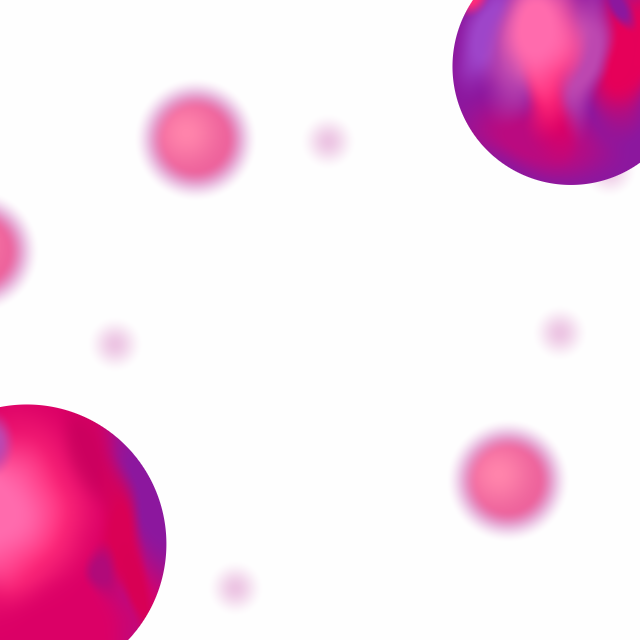
Write a Shadertoy shader that draws this background.

```glsl
const vec3 PAPER = vec3(0.997);
const vec3 PURPLE = vec3(0.55, 0.09, 0.62);
const vec3 VIOLET = vec3(0.62, 0.27, 0.79);
const vec3 ORCHID = vec3(0.74, 0.28, 0.69);
const vec3 MAGENTA = vec3(0.73, 0.04, 0.50);
const vec3 CRIMSON = vec3(0.86, 0.0, 0.40);
const vec3 RED = vec3(0.90, 0.0, 0.35);
const vec3 HOT_PINK = vec3(1.0, 0.17, 0.48);
const vec3 PINK = vec3(1.0, 0.42, 0.68);
const vec3 SOFT_PINK = vec3(1.0, 0.50, 0.66);
const vec3 SOFT_ROSE = vec3(0.93, 0.37, 0.60);
const vec3 SOFT_RIM = vec3(0.80, 0.42, 0.74);
const vec3 HAZE = vec3(0.92, 0.75, 0.88);

// Spheres: centre, radius
const vec3 UPPER_SPHERE = vec3(0.892, 0.896, 0.185);
const vec3 LOWER_SPHERE = vec3(0.042, 0.150, 0.218);
const float WARP_SCALE = 2.2;
const float WARP_AMOUNT = 0.12;

const vec2 ORBS[3] = vec2[3](
    vec2(0.306, 0.782), vec2(0.794, 0.249), vec2(-0.035, 0.607));
const vec2 SPECKS[5] = vec2[5](
    vec2(0.513, 0.779), vec2(0.180, 0.462), vec2(0.875, 0.480),
    vec2(0.368, 0.081), vec2(0.952, 0.735));
const float ORB_CORE = 0.047;
const float ORB_EDGE = 0.098;
const float SPECK_EDGE = 0.046;

vec2 hashGradient(vec2 cell) {
    vec2 h = vec2(dot(cell, vec2(127.1, 311.7)), dot(cell, vec2(269.5, 183.3)));
    return 2.0 * fract(sin(h) * 43758.5) - 1.0;
}

float gradientNoise(vec2 p) {
    vec2 i = floor(p), f = fract(p);
    vec2 u = f * f * (3.0 - 2.0 * f);
    vec2 e = vec2(1.0, 0.0);
    float low = mix(dot(hashGradient(i), f),
                    dot(hashGradient(i + e), f - e), u.x);
    float high = mix(dot(hashGradient(i + e.yx), f - e.yx),
                     dot(hashGradient(i + 1.0), f - 1.0), u.x);
    return mix(low, high, u.y);
}

vec2 warp(vec2 p) {
    vec2 q = p * WARP_SCALE;
    return p + WARP_AMOUNT * vec2(gradientNoise(q), gradientNoise(q + 17.3));
}

// Lays a soft, tilted ellipse of colour over the base
void paint(inout vec3 base, vec2 p, vec2 centre, vec2 radii, float tilt, vec3 tint) {
    float c = cos(tilt), s = sin(tilt);
    vec2 q = mat2(c, -s, s, c) * (p - centre) / radii;
    base = mix(base, tint, 1.0 - smoothstep(0.35, 1.3, length(q)));
}

vec3 upperMarble(vec2 p) {
    vec3 col = PURPLE;
    vec2 q = warp(p);
    paint(col, q, vec2(-0.28, -0.60), vec2(0.62, 0.30), -0.25, MAGENTA);
    paint(col, q, vec2(-0.72, 0.30), vec2(0.20, 0.48), -0.3, VIOLET);
    paint(col, p, vec2(-0.84, 0.60), vec2(0.13, 0.16), -0.5, HOT_PINK);
    paint(col, q, vec2(0.42, 0.10), vec2(0.23, 0.62), 0.0, RED);
    paint(col, q, vec2(0.57, 0.20), vec2(0.15, 0.50), -0.15, RED);
    paint(col, q, vec2(0.41, 0.54), vec2(0.10, 0.20), 0.35, PURPLE);
    paint(col, q, vec2(-0.16, -0.34), vec2(0.20, 0.40), 0.15, CRIMSON);
    paint(col, q, vec2(0.10, 0.06), vec2(0.20, 0.58), -0.1, ORCHID);
    paint(col, q, vec2(-0.46, 0.16), vec2(0.25, 0.55), -0.2, ORCHID);
    paint(col, q, vec2(-0.17, 0.02), vec2(0.22, 0.52), -0.1, HOT_PINK);
    paint(col, q, vec2(-0.25, 0.30), vec2(0.32, 0.50), 0.0, PINK);
    return col;
}

vec3 lowerMarble(vec2 p) {
    vec3 col = CRIMSON;
    vec2 q = warp(p);
    paint(col, p, vec2(0.89, 0.34), vec2(0.28, 0.80), 0.3, PURPLE);
    paint(col, q, vec2(0.45, 0.65), vec2(0.18, 0.38), 0.3, CRIMSON * 0.93);
    paint(col, q, vec2(0.66, 0.08), vec2(0.15, 0.46), 0.1, RED * 0.95);
    paint(col, q, vec2(0.72, -0.52), vec2(0.20, 0.30), 0.2, MAGENTA);
    paint(col, q, vec2(0.78, -0.32), vec2(0.10, 0.36), 0.3, RED * 0.94);
    paint(col, q, vec2(0.55, -0.20), vec2(0.09, 0.22), 0.1, MAGENTA * 0.95);
    paint(col, q, vec2(-0.05, 0.18), vec2(0.48, 0.72), 0.0, HOT_PINK);
    paint(col, q, vec2(-0.22, 0.23), vec2(0.38, 0.48), 0.0, PINK);
    paint(col, p, vec2(-0.24, 0.72), vec2(0.13, 0.20), 0.0, ORCHID);
    paint(col, q, vec2(0.15, -0.66), vec2(0.65, 0.32), 0.2, CRIMSON);
    return col;
}

// Disc coverage with an edge about one pixel wide
float coverage(vec2 uv, vec3 sphere) {
    float d = length(uv - sphere.xy) - sphere.z;
    return clamp(0.5 - d * iResolution.y, 0.0, 1.0);
}

void mainImage(out vec4 fragColor, in vec2 fragCoord) {
    vec2 uv = fragCoord / iResolution.y;
    vec3 col = PAPER;

    // Faint specks
    for (int i = 0; i < SPECKS.length(); i++) {
        float d = length(uv - SPECKS[i]);
        col = mix(col, HAZE, 0.9 * (1.0 - smoothstep(0.0, SPECK_EDGE, d)));
    }

    // Blurred orbs
    for (int i = 0; i < ORBS.length(); i++) {
        vec2 p = uv - ORBS[i];
        float d = length(p);
        vec3 tint = mix(SOFT_PINK, SOFT_ROSE, smoothstep(0.0, 0.07, length(p + vec2(0.015, -0.01))));
        tint = mix(tint, SOFT_RIM, smoothstep(0.045, 0.085, d));
        col = mix(col, tint, 0.97 * (1.0 - smoothstep(ORB_CORE, ORB_EDGE, d)));
    }

    // Marbled spheres
    col = mix(col, upperMarble((uv - UPPER_SPHERE.xy) / UPPER_SPHERE.z), coverage(uv, UPPER_SPHERE));
    col = mix(col, lowerMarble((uv - LOWER_SPHERE.xy) / LOWER_SPHERE.z), coverage(uv, LOWER_SPHERE));
    fragColor = vec4(col, 1.0);
}
```
